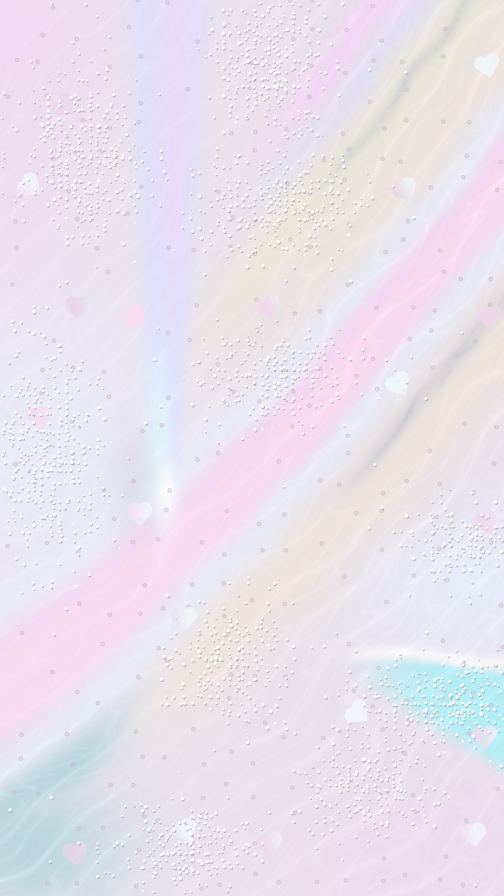
This background is drawn by a WebGL 2 fragment shader. Its source:

```glsl
#version 300 es
precision highp float;
uniform vec2 u_resolution;
out vec4 fragColor;

// Lengths are fractions of the canvas width
const vec3 LILAC = vec3(0.925, 0.893, 0.928);
const vec3 CREAM = vec3(0.940, 0.904, 0.872);
const vec3 YELLOW = vec3(0.928, 0.918, 0.850);
const vec3 ICE = vec3(0.915, 0.930, 0.990);
const vec3 PERIWINKLE = vec3(0.875, 0.880, 0.995);
const vec3 ORCHID = vec3(0.955, 0.850, 0.970);
const vec3 PINK = vec3(0.985, 0.862, 0.945);
const vec3 CYAN = vec3(0.720, 0.940, 0.970);
const vec3 TEAL = vec3(0.720, 0.855, 0.885);
const vec3 SLATE = vec3(0.720, 0.730, 0.800);
const vec3 SPECK_SHADE = vec3(0.610, 0.590, 0.610);
const vec3 RING_TINT = vec3(0.790, 0.710, 0.760);
const vec3 WHITE = vec3(0.995);
const vec2 WEDGE_TIP = vec2(0.665, 0.460);
const float SHAFT_FOOT = 0.780;
const float GLITTER_AMOUNT = 0.58;
const float HEART_CELL = 0.215;
const float HEART_SIZE = 0.042;
const float RING_CELL = 0.060;
const float RING_RADIUS = 0.0045;

// Glitter drifts: centre, then spread
const vec4 DRIFTS[10] = vec4[10](
  vec4(0.16, 1.47, 0.10, 0.13), vec4(0.53, 1.66, 0.09, 0.12),
  vec4(0.55, 1.37, 0.13, 0.09), vec4(0.09, 0.88, 0.09, 0.17),
  vec4(0.54, 1.03, 0.13, 0.07), vec4(0.46, 0.46, 0.09, 0.10),
  vec4(0.88, 0.38, 0.14, 0.07), vec4(0.73, 0.21, 0.10, 0.08),
  vec4(0.91, 0.70, 0.09, 0.06), vec4(0.37, 0.09, 0.11, 0.07));

vec3 hash3(vec2 p) {
  vec3 q = fract(p.xyx * vec3(0.1031, 0.1030, 0.0973));
  q += dot(q, q.yxz + 33.33);
  return fract((q.xxy + q.yzz) * q.zyx);
}

float bell(float x, float width) { return exp(-x * x / (width * width)); }

float glow(vec2 p, vec2 centre, vec2 spread) {
  vec2 q = (p - centre) / spread;
  return exp(-dot(q, q));
}

float disc(vec2 p, float radius, float px) {
  return 1.0 - smoothstep(-0.7 * px, 0.7 * px, length(p) - radius);
}

// Crisp creases from warped, layered sines
float creases(vec2 q) {
  float sum = 0.0, gain = 0.5;
  for (int i = 0; i < 4; i++) {
    q += 0.45 * sin(q.yx * 1.7 + float(i));
    sum += gain * pow(1.0 - abs(sin(q.x + 0.6 * sin(q.y))), 4.0);
    q = mat2(0.9, 0.4, -0.4, 0.9) * q * 1.8;
    gain *= 0.65;
  }
  return sum;
}

// Heart with its point at the origin and height near one
float heart(vec2 p) {
  p.x = abs(p.x);
  if (p.x + p.y > 1.0) return length(p - vec2(0.25, 0.75)) - 0.3536;
  vec2 a = p - vec2(0.0, 1.0), b = p - 0.5 * max(p.x + p.y, 0.0);
  return sqrt(min(dot(a, a), dot(b, b))) * sign(p.x - p.y);
}

// Foil sheet: soft light, diagonal folds, upright shaft and cyan wedge
vec3 foil(vec2 p) {
  float slope = 0.716 + 0.584 * p.x;
  float d = (p.y - 0.412 - p.x * (0.716 + 0.292 * p.x)) / sqrt(1.0 + slope * slope);
  float along = dot(p, vec2(0.65, 0.76));
  float crease = creases(vec2(d * 42.0, along * 13.0));
  d += 0.006 * sin(along * 17.0 + 2.0 * sin(along * 7.0));
  float right = smoothstep(0.35, 0.75, p.x);
  vec3 c = LILAC;
  c = mix(c, ORCHID, 0.75 * glow(p, vec2(0.03, 1.72), vec2(0.22, 0.20)));
  c = mix(c, ORCHID, 0.65 * glow(p, vec2(0.0, 1.38), vec2(0.13, 0.22)));
  c = mix(c, ICE, 0.75 * glow(p, vec2(0.08, 0.88), vec2(0.26, 0.30)));
  c = mix(c, ICE, 0.95 * glow(p, vec2(0.94, 0.62), vec2(0.25, 0.17)));
  c = mix(c, ORCHID, 0.45 * glow(p, vec2(0.9, 0.08), vec2(0.30, 0.16)));

  c = mix(c, CREAM, 0.85 * bell(d - 0.16, 0.085) * right);
  c = mix(c, YELLOW, 0.85 * bell(d - 0.275, 0.06) * smoothstep(0.3, 0.55, p.x));
  c = mix(c, CREAM, 0.9 * bell(d + 0.19, 0.085) * smoothstep(0.2, 0.45, p.x));
  c = mix(c, ORCHID, 0.95 * bell(d - 0.43, 0.045) * smoothstep(0.42, 0.65, p.x));
  c = mix(c, PERIWINKLE, 0.55 * bell(d - 0.36, 0.03) * right);
  float teal = bell(d + 0.20, 0.055) * (1.0 - smoothstep(0.14, 0.32, p.x));
  teal = max(teal, glow(p, vec2(0.05, 0.10), vec2(0.19, 0.14)));
  c = mix(c, TEAL, 0.85 * teal);

  float width = 0.052 + 0.045 * (1.0 - p.x) * (1.0 - p.x);
  c = mix(c, ICE, 0.75 * bell(abs(d) - 1.45 * width, 0.038));
  c = mix(c, PINK, 0.95 * exp(-pow(abs(d) / width, 4.0)));
  c = mix(c, ORCHID, 0.6 * bell(d - 0.75 * width, 0.018));
  float dark = bell(d - 0.278, 0.014) * smoothstep(0.58, 0.75, p.x);
  dark += bell(d + 0.15, 0.018) * smoothstep(0.6, 0.8, p.x);
  c = mix(c, SLATE, min(dark * (0.25 + 0.75 * crease), 0.75));

  float rise = p.y - SHAFT_FOOT;
  float halfWidth = 0.025 + 0.062 * clamp(rise, 0.0, 1.0);
  float sx = (p.x - 0.325 - 0.012 * rise) / halfWidth;
  float shaft = smoothstep(-0.04, 0.10, rise);
  c = mix(c, PERIWINKLE, 0.9 * shaft * exp(-pow(abs(sx), 4.0)));
  c = mix(c, ORCHID, 0.55 * shaft * bell(sx - 0.2, 0.5) * smoothstep(0.25, 0.6, rise));
  c = mix(c, mix(CYAN, WHITE, 0.6), 0.8 * glow(p, vec2(0.315, 0.91), vec2(0.028, 0.17)));
  c = mix(c, WHITE, 0.95 * glow(p, vec2(0.33, 0.80), vec2(0.022, 0.06)));
  c = mix(c, SLATE, 0.22 * glow(p, vec2(0.265, 0.82), vec2(0.045, 0.10)));

  vec2 w = p - WEDGE_TIP;
  float top = 0.012 * sin(w.x * 14.0);
  float wedge = smoothstep(0.012, -0.012, w.y - top) * smoothstep(-0.03, 0.03, w.y + 0.62 * w.x);
  c = mix(c, CYAN, wedge * smoothstep(-0.02, 0.22, w.x));
  c = mix(c, WHITE, 0.75 * bell(w.y - top - 0.012, 0.014) * smoothstep(0.0, 0.08, w.x));
  return c + 0.055 * (crease - 0.33) * (0.45 + teal + 0.4 * right);
}

void main() {
  vec2 p = gl_FragCoord.xy / u_resolution.x;
  float px = 1.0 / u_resolution.x;
  vec3 c = foil(p);

  // Small rings in a jittered grid
  vec2 cell = floor(p / RING_CELL);
  vec3 h = hash3(cell + 71.0);
  vec2 q = p - (cell + 0.2 + 0.6 * h.xy) * RING_CELL;
  float ring = disc(q, RING_RADIUS, px) - 0.6 * disc(q, 0.5 * RING_RADIUS, px);
  c = mix(c, RING_TINT, 0.6 * ring * step(h.z, 0.5));

  // Turned heart confetti
  cell = floor(p / HEART_CELL);
  h = hash3(cell + 19.0);
  q = (p - (cell + 0.25 + 0.5 * h.xy) * HEART_CELL) / HEART_SIZE;
  float turn = 2.4 * (h.z - 0.5);
  q = mat2(cos(turn), sin(turn), -sin(turn), cos(turn)) * q + vec2(0.0, 0.5);
  float edge = 0.7 * px / HEART_SIZE;
  float body = 1.0 - smoothstep(-edge, edge, heart(q));
  vec3 tint = mix(mix(PINK, SLATE, 0.3 * h.x), mix(CYAN, WHITE, 0.8), smoothstep(0.3, 0.7, h.y + 0.3 * q.x));
  c = mix(c, tint, 0.75 * body * step(h.z, 0.62));

  // Glitter beads: shaded rim below, bright cap above
  float density = 0.0;
  for (int i = 0; i < 10; i++) density = max(density, glow(p, DRIFTS[i].xy, DRIFTS[i].zw));
  for (int i = 0; i < 3; i++) {
    float size = 0.0125 + 0.003 * float(i);
    cell = floor(p / size);
    h = hash3(cell + 37.0 * float(i + 1));
    q = p - (cell + 0.3 + 0.4 * h.xy) * size;
    float shown = step(h.z, GLITTER_AMOUNT * density);
    float radius = 0.0018 + 0.0016 * h.x;
    c = mix(c, SPECK_SHADE, 0.55 * shown * disc(q + vec2(-0.0008, 0.0012), radius, px));
    c = mix(c, WHITE, 0.9 * shown * disc(q - vec2(-0.0006, 0.0012), radius, px));
  }
  fragColor = vec4(clamp(c, 0.0, 1.0), 1.0);
}
```
